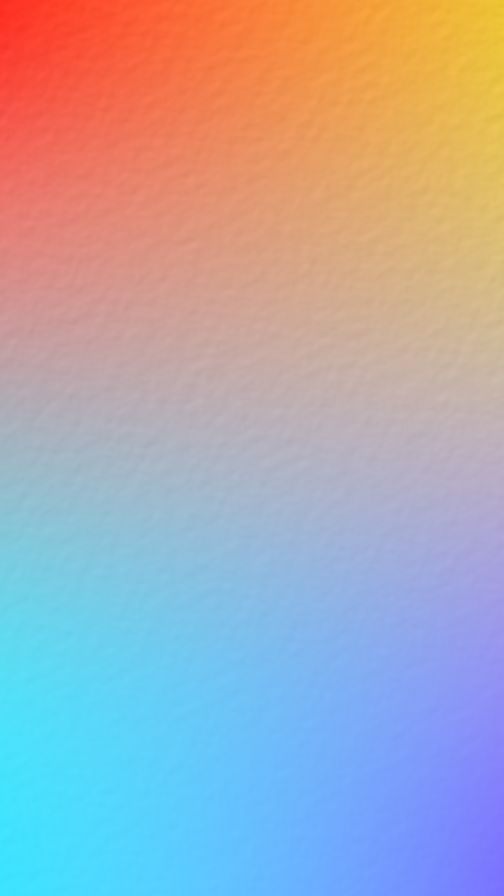
Reproduce this background procedurally as a WebGL 2 fragment shader.

```glsl
#version 300 es
precision highp float;

uniform vec2 u_resolution;
out vec4 fragColor;

// Colour stops of each column, evenly spaced from bottom to top
const int ROWS = 5;
const vec3 LEFT[ROWS] = vec3[ROWS](
    vec3(0.23, 0.89, 1.00), vec3(0.34, 0.87, 0.96), vec3(0.63, 0.71, 0.76),
    vec3(0.90, 0.49, 0.46), vec3(1.00, 0.18, 0.13));
const vec3 MIDDLE[ROWS] = vec3[ROWS](
    vec3(0.39, 0.74, 1.00), vec3(0.46, 0.75, 0.95), vec3(0.70, 0.70, 0.75),
    vec3(0.87, 0.61, 0.48), vec3(0.98, 0.49, 0.22));
const vec3 RIGHT[ROWS] = vec3[ROWS](
    vec3(0.48, 0.44, 1.00), vec3(0.58, 0.57, 0.95), vec3(0.74, 0.69, 0.74),
    vec3(0.87, 0.75, 0.44), vec3(0.93, 0.77, 0.20));

// Paper relief, in units of the canvas width
const float GRAIN_CELLS = 46.0;
const float GRAIN_TILT = 0.45;
const float GRAIN_STRETCH = 1.3;
const float RELIEF_STEP = 0.005;
const float RELIEF_TOP = 0.050;
const float RELIEF_BOTTOM = 0.022;
const vec2 LIGHT_DIRECTION = vec2(-0.6, 0.8);

float hash(vec2 p) {
    vec3 q = fract(vec3(p.xyx) * 0.1031);
    q += dot(q, q.yzx + 33.33);
    return fract((q.x + q.y) * q.z);
}

float valueNoise(vec2 p) {
    vec2 cell = floor(p);
    vec2 f = fract(p);
    f = f * f * (3.0 - 2.0 * f);
    float low = mix(hash(cell), hash(cell + vec2(1.0, 0.0)), f.x);
    float high = mix(hash(cell + vec2(0.0, 1.0)), hash(cell + 1.0), f.x);
    return mix(low, high, f.y);
}

// Height of the paper: three octaves, slightly stretched along a slant
float paperHeight(vec2 p) {
    float c = cos(GRAIN_TILT);
    float s = sin(GRAIN_TILT);
    vec2 q = mat2(c, -s, s, c) * p * GRAIN_CELLS;
    q.y *= GRAIN_STRETCH;
    float height = 0.0;
    float weight = 0.5;
    for (int octave = 0; octave < 3; octave++) {
        height += weight * valueNoise(q + 40.0);
        q = mat2(1.6, 1.2, -1.2, 1.6) * q;
        weight *= 0.45;
    }
    return height;
}

// Smooth curve through the stops of one column
vec3 columnColor(vec3 stops[ROWS], float y) {
    float position = clamp(y, 0.0, 1.0) * float(ROWS - 1);
    int row = min(int(position), ROWS - 2);
    float t = position - float(row);
    vec3 a = stops[max(row - 1, 0)];
    vec3 b = stops[row];
    vec3 c = stops[row + 1];
    vec3 d = stops[min(row + 2, ROWS - 1)];
    return b + 0.5 * t * (c - a + t * (2.0 * a - 5.0 * b + 4.0 * c - d
        + t * (3.0 * (b - c) + d - a)));
}

// Parabola across the three columns
vec3 backgroundColor(vec2 uv) {
    vec3 left = columnColor(LEFT, uv.y);
    vec3 middle = columnColor(MIDDLE, uv.y);
    vec3 right = columnColor(RIGHT, uv.y);
    float x = uv.x;
    return left * (1.0 - x) * (1.0 - 2.0 * x)
        + middle * 4.0 * x * (1.0 - x)
        + right * x * (2.0 * x - 1.0);
}

void main() {
    vec2 uv = gl_FragCoord.xy / u_resolution;
    vec2 p = gl_FragCoord.xy / u_resolution.x;
    vec3 color = backgroundColor(uv);

    // Slanted light over the relief, softer toward the bottom
    vec2 offset = LIGHT_DIRECTION * RELIEF_STEP;
    float slope = paperHeight(p - offset) - paperHeight(p + offset);
    color += slope * mix(RELIEF_BOTTOM, RELIEF_TOP, smoothstep(0.1, 0.7, uv.y));

    fragColor = vec4(clamp(color, 0.0, 1.0), 1.0);
}
```
